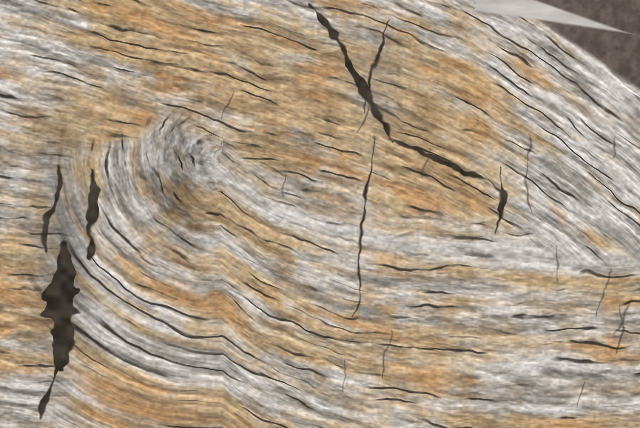
Reproduce this texture procedurally as a WebGL 2 fragment shader.

```glsl
#version 300 es
precision highp float;
// Weathered folded rock: rusty and pale strata bent round a hinge, split by dark cracks.

uniform vec2 u_resolution;
out vec4 fragColor;

const vec3 PALE  = vec3(0.81, 0.79, 0.77);
const vec3 GREY  = vec3(0.54, 0.52, 0.49);
const vec3 OCHRE = vec3(0.75, 0.65, 0.51);
const vec3 BROWN = vec3(0.56, 0.46, 0.35);
const vec3 RUST  = vec3(0.73, 0.54, 0.35);
const vec3 DARK  = vec3(0.19, 0.17, 0.15);
const vec3 SOIL  = vec3(0.38, 0.34, 0.32);
const vec2 HINGE = vec2(0.52, 0.66);   // centre of the fold nose
const float LIMB_DROP = 0.20;          // how far the lower limb sinks
const float LIMB_REACH = 0.25;         // distance over which it sinks
const float BED_WOBBLE = 0.014;        // unevenness of the layers
const float CRACK_WOBBLE = 0.045;      // raggedness of the cracks
const float PARTINGS = 30.0;           // thin dark seams per unit of height
const float RELIEF = 0.80;             // strength of the ledge lighting
const float GRIT = 0.16;               // contrast of the fine grain
const int FRACTURES = 14;

float hash(vec2 p) {
    return fract(sin(dot(p, vec2(127.1, 311.7))) * 43758.5453);
}

float noise(vec2 p) {
    vec2 i = floor(p), f = fract(p);
    f = f * f * (3.0 - 2.0 * f);
    return mix(mix(hash(i), hash(i + vec2(1, 0)), f.x),
               mix(hash(i + vec2(0, 1)), hash(i + vec2(1, 1)), f.x), f.y);
}

float fbm(vec2 p) {
    float sum = 0.0, amp = 0.533;
    for (int i = 0; i < 4; i++) {
        sum += amp * noise(p);
        p = p * 2.03 + 19.7;
        amp *= 0.5;
    }
    return sum;
}

float blob(vec2 p, vec2 centre, vec2 radius) {
    vec2 d = (p - centre) / radius;
    return exp(-dot(d, d));
}

// Tapered crack from a to b with a ragged width
float crack(vec2 p, vec2 a, vec2 b, float width) {
    vec2 d = b - a;
    float t = clamp(dot(p - a, d) / dot(d, d), 0.0, 1.0);
    float w = width * (0.35 + 0.65 * sin(3.1416 * t)) * (1.8 * noise(p * 38.0));
    float soft = 1.2 / u_resolution.y;
    return 1.0 - smoothstep(w - soft, w + soft, length(p - a - d * t));
}

// Layered rock; st = (along, across) the bedding
vec3 strata(vec2 st, float rust) {
    st.y += 0.022 * (fbm(st * vec2(4.0, 7.0)) - 0.5);
    float bands = fbm(st * vec2(2.6, 24.0));
    vec2 streakScale = vec2(14.0, 55.0);
    float streak = fbm(st * streakScale + 17.0);
    float above = fbm((st + vec2(0.0, 0.004)) * streakScale + 17.0);

    float stain = smoothstep(0.22, 0.78, rust + 1.1 * (bands - 0.5) + 0.5 * (fbm(st * 26.0) - 0.5));
    float light = smoothstep(0.20, 0.64, 0.75 * streak + 0.25 * bands);
    vec3 warm = mix(BROWN, OCHRE, light);
    warm = mix(warm, RUST, 0.55 * smoothstep(0.5, 0.72, fbm(st * vec2(8.0, 22.0) + 53.0)));
    vec3 col = mix(mix(GREY, PALE, light), warm, stain);
    col *= 1.0 + RELIEF * (streak - above);

    // Thin, broken partings with steady width
    float phase = st.y * PARTINGS + 1.6 * fbm(st * vec2(7.0, 12.0) + 71.0);
    float seam = abs(fract(phase) - 0.5) / PARTINGS;
    float open = smoothstep(0.46, 0.66, fbm(st * vec2(10.0, 30.0) + 31.0));
    return mix(col, DARK, 0.85 * open * (1.0 - smoothstep(0.0008, 0.0042, seam)));
}

void main() {
    vec2 p = gl_FragCoord.xy / u_resolution.y;
    p.x *= 1.5 * u_resolution.y / u_resolution.x;
    vec2 wander = vec2(fbm(p * 13.0), fbm(p * 13.0 + 40.0)) - 0.5;
    vec2 q = p + BED_WOBBLE * wander;
    vec2 c = p + CRACK_WOBBLE * wander;

    // Fold: rings round the hinge that run out into a sinking limb
    vec2 h = q - HINGE;
    h.y += LIMB_DROP * (1.0 - exp(-max(h.x, 0.0) / LIMB_REACH));
    float ring = length(vec2(min(h.x, 0.0), h.y));
    float along = h.x > 0.0 ? h.x : -0.25 * atan(-h.x, -h.y);
    float rust = 0.49 + 0.5 * (fbm(p * 4.0 + 9.0) - 0.5);
    float whiteBand = exp(-pow((ring - 0.065) / 0.032, 2.0));
    vec3 col = strata(vec2(along, -ring), rust - 0.5 * whiteBand);
    col = mix(col, PALE, 0.35 * whiteBand * smoothstep(-0.05, 0.1, h.x));
    col *= 1.0 - 0.28 * blob(p, vec2(0.42, 0.57), vec2(0.08, 0.16));

    // Level beds at the far left
    vec3 level = strata(vec2(q.x, q.y + 0.1 * q.x) + 5.0, rust + 0.05);
    col = mix(col, level, 1.0 - smoothstep(0.08, 0.17, c.x + wander.y * 0.1));

    // Upper beds dip to the right, rusty in the middle and pale at both ends
    float east = max(q.x - 0.8, 0.0);
    float upperRust = rust + 0.34 * blob(p, vec2(0.62, 0.76), vec2(0.42, 0.24))
        + 0.32 * blob(p, vec2(1.05, 0.62), vec2(0.18, 0.22))
        - 0.28 * smoothstep(0.85, 1.3, p.x + 0.5 * (p.y - 0.7))
        - 0.40 * blob(p, vec2(0.0, 1.0), vec2(0.18, 0.15));
    vec3 upper = strata(vec2(q.x, q.y + 0.27 * q.x + 0.4 * east * east) + 2.0, upperRust);
    float rise = h.y + 0.2 * max(q.x - 1.1, 0.0) + 0.1 * wander.x
        - 0.07 * blob(p, vec2(0.40, 0.7), vec2(0.09, 0.3));
    col = mix(col, upper, smoothstep(-0.04, 0.02, rise));

    // Shadowed hollow round the left crevice, grey shelf beside the long fissure
    col = mix(col, col * vec3(0.68, 0.69, 0.71), blob(c, vec2(0.15, 0.42), vec2(0.06, 0.23)));
    col = mix(col, GREY, 0.4 * blob(c, vec2(0.88, 0.82), vec2(0.06, 0.14)));

    // Grain over every bed
    col *= 1.0 + GRIT * (noise(q * vec2(75.0, 130.0)) + noise(p * 150.0) - 1.0);

    // Main cracks
    float gap = crack(c, vec2(0.14, 0.42), vec2(0.15, 0.13), 0.030);
    gap = max(gap, crack(c, vec2(0.22, 0.61), vec2(0.21, 0.40), 0.012));
    gap = max(gap, crack(c, vec2(0.14, 0.60), vec2(0.10, 0.42), 0.007));
    gap = max(gap, crack(c, vec2(0.14, 0.14), vec2(0.09, 0.02), 0.006));
    gap = max(gap, crack(c, vec2(0.73, 0.99), vec2(0.93, 0.67), 0.011));
    gap = max(gap, crack(c, vec2(0.92, 0.68), vec2(1.17, 0.56), 0.006));
    gap = max(gap, crack(c, vec2(1.17, 0.60), vec2(1.16, 0.45), 0.007));
    gap = max(gap, crack(c, vec2(0.91, 0.96), vec2(0.85, 0.74), 0.003));
    gap = max(gap, crack(c, vec2(0.88, 0.68), vec2(0.83, 0.26), 0.0025));

    // Scattered hairline fractures across the beds
    for (int i = 0; i < FRACTURES; i++) {
        float k = float(i);
        vec2 start = vec2(0.4 + 1.1 * hash(vec2(k, 1.3)), 0.75 * hash(vec2(k, 4.7)));
        vec2 run = vec2(0.05 * (hash(vec2(k, 7.1)) - 0.2), 0.05 + 0.08 * hash(vec2(k, 9.9)));
        gap = max(gap, 0.6 * crack(c, start, start + run, 0.0018));
    }
    col = mix(col, DARK * (0.7 + 0.7 * noise(p * 60.0)), 0.92 * gap);

    // Soil beyond the outcrop, with a pale ledge lying on it
    float soil = smoothstep(1.80, 1.82, q.y + 0.68 * q.x);
    col = mix(col, SOIL * (0.75 + 0.5 * fbm(p * 70.0)), soil);
    vec2 tip = (p - vec2(1.12, 1.01)) * mat2(0.97, -0.24, 0.24, 0.97);
    float ledge = 1.0 - smoothstep(-0.004, 0.004, abs(tip.y) - 0.035 * (1.0 - tip.x / 0.36));
    col = mix(col, PALE * (0.8 + 0.3 * fbm(p * vec2(12.0, 45.0))), ledge * step(0.0, tip.x));

    fragColor = vec4(clamp(col, 0.0, 1.0), 1.0);
}
```
